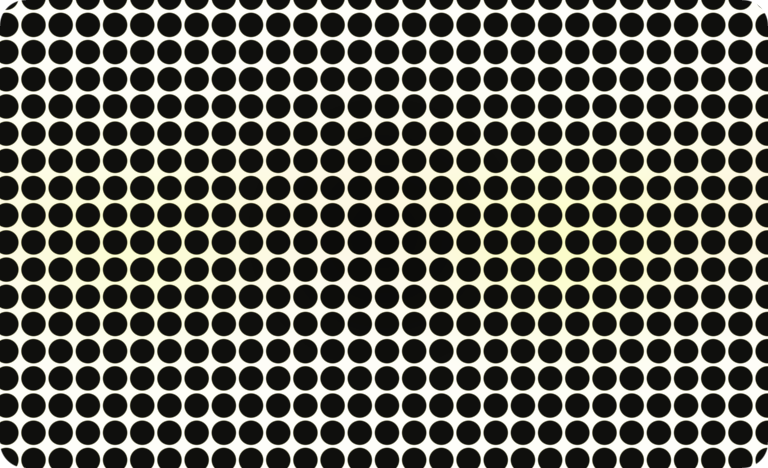
Write a Shadertoy shader that draws this pattern.

```glsl
// Square grid of near-black dots on white paper, with a soft band of warm light
// across the middle. Each dot is a circle distance inside a repeated cell; the
// sheet is a rounded box, and the light is a Gaussian whose hue drifts sideways.

#define PITCH 0.0581             // cell size, in canvas heights
#define GRID_SHIFT vec2(0.11, -0.31) // dot offset from the centre, in cells
#define DOT_RADIUS 0.447         // in cells
#define EDGE_SOFTNESS 0.035      // in cells
#define FRINGE 0.06              // olive tint on the dot rims
#define CORNER_RADIUS 0.055      // in canvas heights
#define BAND_HEIGHT 0.21         // spread of the light, in canvas heights
#define HUE_PERIOD 0.57          // yellow to yellow, in canvas widths
#define PAPER vec3(0.995, 0.995, 0.98)
#define YELLOW vec3(0.985, 0.99, 0.79)
#define PEACH vec3(0.99, 0.96, 0.85)
#define INK vec3(0.058, 0.058, 0.050)

const float TAU = 6.2831853;

float roundedBox(vec2 p, vec2 halfSize, float radius) {
    vec2 q = abs(p) - halfSize + radius;
    return length(max(q, 0.0)) + min(max(q.x, q.y), 0.0) - radius;
}

// Paper lit by a band that alternates between yellow and peach
vec3 litPaper(vec2 uv) {
    float yellowness = 0.5 + 0.5 * cos(TAU * (uv.x - 0.74) / HUE_PERIOD);
    float bandCentre = mix(0.56, 0.48, yellowness);
    float offset = (uv.y - bandCentre) / BAND_HEIGHT;
    float strength = exp(-offset * offset) * mix(0.75, 1.0, yellowness);
    strength *= mix(0.75, 1.0, smoothstep(0.1, 0.7, uv.x));
    return mix(PAPER, mix(PEACH, YELLOW, yellowness), strength);
}

void mainImage(out vec4 fragColor, in vec2 fragCoord) {
    vec2 uv = fragCoord / iResolution.xy;
    vec2 p = (fragCoord - 0.5 * iResolution.xy) / iResolution.y;
    float pixel = 1.0 / iResolution.y;

    // Dots, one per cell
    vec2 cell = fract(p / PITCH - GRID_SHIFT + 0.5) - 0.5;
    float soft = max(EDGE_SOFTNESS, 0.75 * pixel / PITCH);
    float light = smoothstep(-soft, soft, length(cell) - DOT_RADIUS);

    // Ink is a little deeper near the middle of the sheet
    vec3 ink = INK * mix(0.75, 1.0, smoothstep(0.0, 0.35, length(p)));
    vec3 color = mix(ink, litPaper(uv), light);
    color.b -= FRINGE * 4.0 * light * (1.0 - light);

    // Plain paper outside the rounded corners
    vec2 halfSize = 0.5 * iResolution.xy / iResolution.y;
    float edge = roundedBox(p, halfSize, CORNER_RADIUS);
    color = mix(color, vec3(1.0), smoothstep(-pixel, pixel, edge) * step(0.0, edge + pixel)
        * step(CORNER_RADIUS, length(max(abs(p) - halfSize + CORNER_RADIUS, 0.0)) + pixel)
        * step(0.0, min(abs(p.x) - halfSize.x, abs(p.y) - halfSize.y) + CORNER_RADIUS));

    fragColor = vec4(color, 1.0);
}
```
